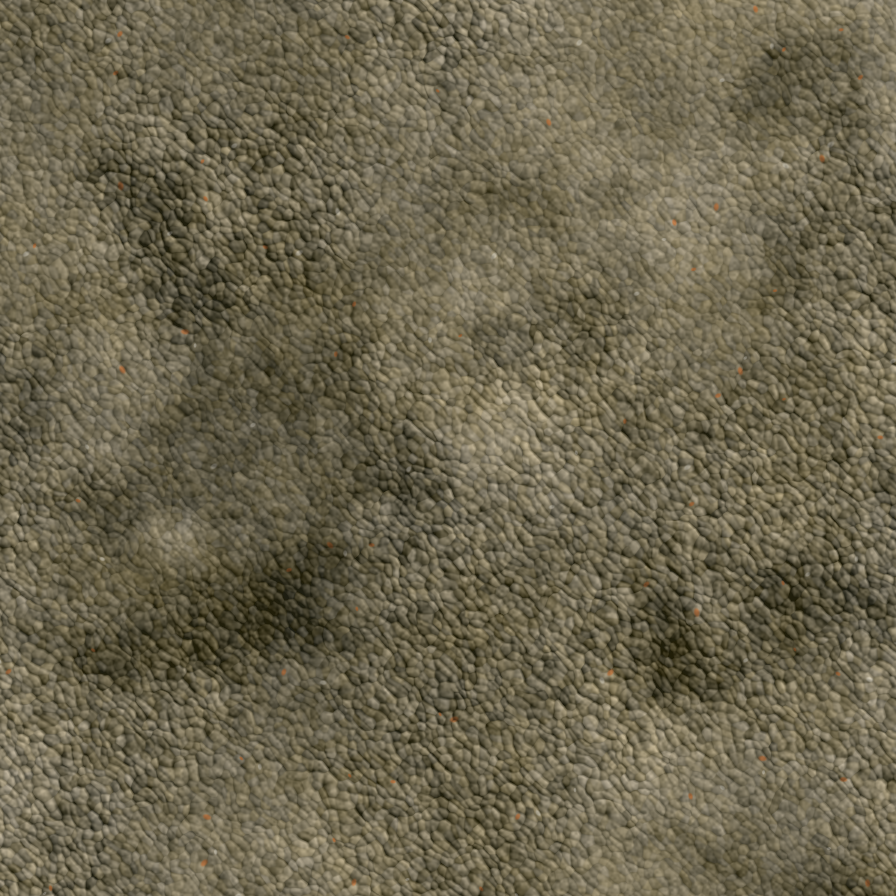
Give the GLSL for this texture, as a Shadertoy shader.

```glsl
const vec3 DARK_SOIL = vec3(0.30, 0.28, 0.20);
const vec3 PALE_SOIL = vec3(0.60, 0.56, 0.46);
const vec3 GREY_SHIFT = vec3(-0.012, 0.0, 0.036);
const vec3 ORANGE_CHIP = vec3(0.68, 0.40, 0.20);
const vec3 PALE_CHIP = vec3(0.70, 0.68, 0.62);

const float GRAINS = 125.0;         // grains across the canvas
const float GRAIN_STRETCH = 0.78;   // below 1 lengthens grains across the light
const float GRAIN_SHARPNESS = 14.0;
const float LIGHT_STEP = 0.35;      // relief sampling distance, in grains
const float RELIEF = 1.05;
const float CREVICE = 0.45;
const float GRAIN_TONE = 0.50;
const float FINE_TONE = 0.40;
const float PATCH_SCALE = 5.0;
const float PATCH_TONE = 1.10;
const float STAIN_TONE = 0.45;
const float MEAN_TONE = 0.55;
const float CHIP_CELLS = 42.0;
const float CHIP_RADIUS = 0.10;
const float CHIP_SHARE = 0.035;

float hash(vec2 p) {
    return fract(sin(dot(p, vec2(127.1, 311.7))) * 43758.5453);
}

vec2 hash2(vec2 p) {
    return vec2(hash(p), hash(p + 57.3));
}

float noise(vec2 p) {
    vec2 i = floor(p), f = fract(p);
    f = f * f * (3.0 - 2.0 * f);
    return mix(mix(hash(i), hash(i + vec2(1, 0)), f.x),
               mix(hash(i + vec2(0, 1)), hash(i + vec2(1, 1)), f.x), f.y);
}

float fbm(vec2 p) {
    float sum = 0.0, amp = 0.5;
    for (int i = 0; i < 5; i++) {
        sum += amp * noise(p);
        p = mat2(1.6, 1.2, -1.2, 1.6) * p + 7.7;
        amp *= 0.55;
    }
    return sum / 1.055;
}

// Softly joined pebbles: x = dome height, y = tone of the grain, z = greyness
vec3 grains(vec2 p) {
    vec2 cell = floor(p);
    float total = 0.0;
    vec2 traits = vec2(0.0);
    for (int y = -1; y <= 1; y++) {
        for (int x = -1; x <= 1; x++) {
            vec2 id = cell + vec2(x, y);
            vec2 d = id + 0.1 + 0.8 * hash2(id) - p;
            float w = exp(-GRAIN_SHARPNESS * dot(d, d));
            total += w;
            traits += w * hash2(id + 19.1);
        }
    }
    float height = log(total) / GRAIN_SHARPNESS + 0.16 * noise(p * 2.3);
    return vec3(height, traits / total);
}

// Coverage of small scattered chips
float chips(vec2 uv, float seed) {
    vec2 p = uv * CHIP_CELLS + seed;
    vec2 id = floor(p);
    vec2 d = fract(p) - 0.25 - 0.5 * hash2(id + 3.7);
    float angle = 6.283 * hash(id + 8.2);
    d = mat2(cos(angle), sin(angle), -sin(angle), cos(angle)) * d;
    d.x *= 0.65;
    float radius = CHIP_RADIUS * (0.6 + 0.7 * hash(id + 5.9));
    float present = step(1.0 - CHIP_SHARE, hash(id + 31.4));
    return present * (1.0 - smoothstep(0.5 * radius, 1.4 * radius, length(d)));
}

void mainImage(out vec4 fragColor, in vec2 fragCoord) {
    vec2 uv = fragCoord / iResolution.y;

    // Broad light and dark areas, and how rough the ground is there
    float patches = fbm(uv * PATCH_SCALE + 2.4);
    float stain = smoothstep(0.54, 0.78, fbm(uv * PATCH_SCALE * 1.3 + 31.0));
    float roughness = mix(0.65, 1.3, smoothstep(0.3, 0.7, fbm(uv * 4.0 + 63.0)));

    // Grain frame: x runs toward the light at the upper right
    vec2 p = mat2(0.7071, -0.7071, 0.7071, 0.7071) * uv * GRAINS;
    p.y *= GRAIN_STRETCH;
    p += 0.9 * vec2(noise(p * 0.45), noise(p * 0.45 + 41.0));
    vec3 grain = grains(p);
    float slope = grain.x - grains(p + vec2(LIGHT_STEP, 0.0)).x;

    // Relief, crevices and grain tones
    float tone = MEAN_TONE + roughness * (RELIEF * slope + CREVICE * (grain.x + 0.06));
    tone += GRAIN_TONE * roughness * (grain.y - 0.5);
    tone += FINE_TONE * (noise(uv * GRAINS * 2.4) - 0.5);
    tone += PATCH_TONE * (patches - 0.5) - STAIN_TONE * stain;

    // Soil colour with greyer and warmer grains
    vec3 color = mix(DARK_SOIL, PALE_SOIL, clamp(tone, -0.6, 1.5));
    float greyness = grain.z - 0.5 + 1.2 * (fbm(uv * 9.0 + 17.0) - 0.5);
    color += GREY_SHIFT * greyness;

    // Rare coloured chips
    float shade = 0.75 + 0.35 * tone;
    color = mix(color, ORANGE_CHIP * shade, 0.75 * chips(uv, 11.0));
    color = mix(color, PALE_CHIP * shade, 0.70 * chips(uv, 90.5));

    fragColor = vec4(clamp(color, 0.0, 1.0), 1.0);
}
```
